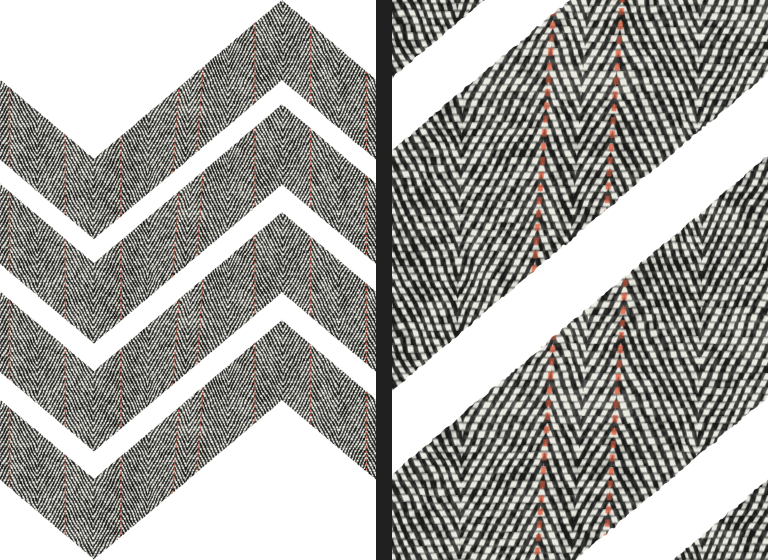
Left, the full canvas; right, a detail of the centre.
Reproduce this pattern procedurally as a Shadertoy shader.

```glsl
// Four chevron bands cut from grey herringbone tweed, on white.
// Every band shows the same cloth: folded diagonal yarn dashes with thin
// dotted red pinstripes. Design units: the canvas is 516 wide, 768 high.

float hash(vec2 p) {
    vec3 q = fract(p.xyx * vec3(0.1031, 0.1030, 0.0973));
    q += dot(q, q.yzx + 33.33);
    return fract((q.x + q.y) * q.z);
}

// Value noise that wraps after "columns" cells across.
float wrapNoise(vec2 p, float columns) {
    vec2 i = floor(p), f = fract(p);
    f = f * f * (3.0 - 2.0 * f);
    float x0 = mod(i.x, columns), x1 = mod(i.x + 1.0, columns);
    return mix(mix(hash(vec2(x0, i.y)), hash(vec2(x1, i.y)), f.x),
               mix(hash(vec2(x0, i.y + 1.0)), hash(vec2(x1, i.y + 1.0)), f.x), f.y);
}

vec3 tweed(vec2 p) {
    // The cloth leans a little around the centre
    float lean = 1.0 - smoothstep(25.0, 75.0, abs(p.x - 258.0));
    float x = p.x + 0.075 * (p.y - 164.0) * lean;

    // Pinstripes and weave reversals mirror about the centre line
    float side = step(258.0, x);
    float stripe = (258.0 - abs(x - 258.0) - 13.0) / 76.5;
    float foldX = abs(fract(stripe) - 0.5) * 76.5;

    // Rows of slanted dashes, stepping sideways from row to row
    float wobble = wrapNoise(p / 12.0, 43.0) - 0.5;
    float rowPos = p.y / 3.3 + 0.35 * wobble;
    float row = floor(rowPos), across = fract(rowPos);
    float dash = foldX / 4.8 + row * 0.36 + across * 0.25 + 0.35 * wobble;
    float yarn = hash(vec2(floor(dash) + 60.0 * floor(stripe * 2.0 + 2.0), row + 300.0 * side));
    float light = smoothstep(-0.55, 0.6, cos(6.2832 * (fract(dash) - 0.5)) + 0.7 * (yarn - 0.5));
    light *= 0.5 + 0.5 * smoothstep(0.0, 0.35, across) * smoothstep(1.0, 0.7, across);

    // Fibre grain and broad uneven wear
    float grain = wrapNoise(p / vec2(2.0, 1.6), 258.0) - 0.5;
    float wear = wrapNoise(p / vec2(21.5, 30.0), 24.0) - 0.5;
    float tone = 0.19 + 0.73 * light + 0.22 * grain + 0.1 * wear + 0.14 * (yarn - 0.5);
    vec3 cloth = clamp(tone, 0.1, 0.92) * vec3(1.0, 1.0, 0.965);

    // Dotted red thread
    float offset = abs(fract(stripe + 0.5) - 0.5) * 76.5;
    float stitch = smoothstep(-0.5, 0.3, sin(p.y * 1.02 + 2.0 * wobble));
    float thread = (1.0 - smoothstep(0.7, 1.6, offset)) * stitch;
    vec3 red = vec3(0.72, 0.35, 0.26) * (0.88 + 0.35 * light);
    return mix(cloth, red, 0.9 * thread);
}

vec3 chevrons(vec2 p, float pixel) {
    // Valley at one quarter of the width, peak at three quarters
    float zigzag = 218.0 * abs(2.0 * fract(p.x / 516.0 - 0.25) - 1.0);
    float depth = p.y - zigzag;
    float band = clamp(floor((depth + 20.0) / 148.0), 0.0, 3.0);
    float start = 148.0 * band - 5.0 * step(0.5, band);
    float inside = depth - start;

    // Slightly frayed cut edge
    float edge = 0.76 * min(inside, 110.0 - inside);
    edge += 1.2 * (wrapNoise(p / 2.0, 258.0) - 0.5);
    float cover = smoothstep(-0.5 * pixel, 0.5 * pixel, edge);
    return mix(vec3(1.0), tweed(vec2(p.x, p.y - start)), cover);
}

void mainImage(out vec4 fragColor, in vec2 fragCoord) {
    vec3 sum = vec3(0.0);
    // Four samples per pixel keep the fine weave smooth
    for (int i = 0; i < 4; i++) {
        vec2 jitter = vec2(float(i % 2), float(i / 2)) * 0.5 - 0.25;
        vec2 uv = (fragCoord + jitter) / iResolution.xy;
        sum += chevrons(vec2(uv.x, 1.0 - uv.y) * vec2(516.0, 768.0), 516.0 / iResolution.x);
    }
    fragColor = vec4(sum / 4.0, 1.0);
}
```
